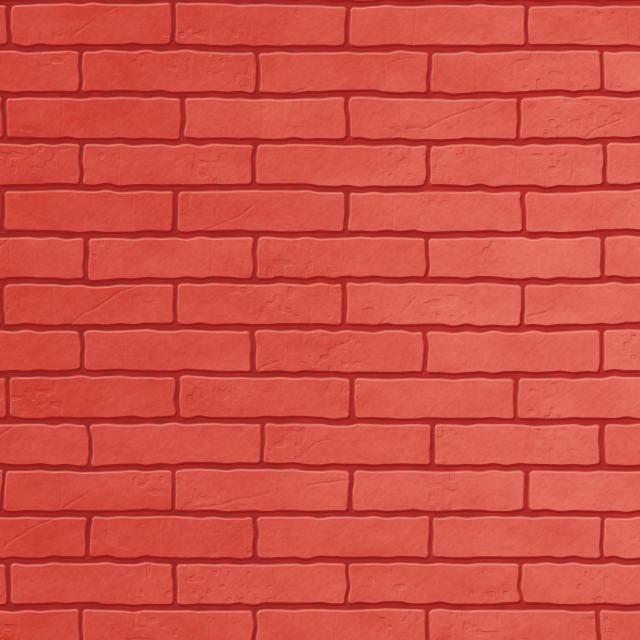
This texture is drawn by a WebGL 1 fragment shader. Its source:

```glsl
precision highp float;
// Painted red brick wall in running bond, with worn edges and raking light.

uniform vec2 u_resolution;

#define ROWS 13.74                    // brick courses down the canvas
#define COLS 3.71                     // bricks across the canvas
#define STAGGER 0.46                  // shift of every other course, in bricks
#define JOINT vec2(0.0034, 0.0050)    // half widths of upright and level joints
#define CORNER 0.006                  // corner radius
#define WEAR 0.0042                   // raggedness of the edges
#define DEEP_RED vec3(0.81, 0.255, 0.215)
#define LIGHT_RED vec3(0.90, 0.455, 0.395)
#define MORTAR vec3(0.68, 0.17, 0.155)
#define SHADOW vec3(0.59, 0.09, 0.095)
#define HIGHLIGHT vec3(0.96, 0.62, 0.56)
#define LIGHT_DIR vec2(-0.45, 0.89)

float hash(vec2 p) {
  vec3 q = fract(p.xyx * 0.1031);
  q += dot(q, q.yzx + 33.33);
  return fract((q.x + q.y) * q.z);
}

float noise(vec2 p) {
  vec2 i = floor(p), f = fract(p);
  f = f * f * (3.0 - 2.0 * f);
  return mix(mix(hash(i), hash(i + vec2(1.0, 0.0)), f.x),
             mix(hash(i + vec2(0.0, 1.0)), hash(i + 1.0), f.x), f.y);
}

float fbm(vec2 p) {
  float sum = 0.0, gain = 0.5;
  for (int i = 0; i < 4; i++) {
    sum += gain * noise(p);
    p = p * 2.03 + 17.3;
    gain *= 0.5;
  }
  return sum;
}

vec2 noise2(vec2 p) {
  return vec2(noise(p), noise(p + 57.0)) - 0.5;
}

// Position of an upright joint, in bricks along its course.
float jointAt(float k, float row) {
  return k + 0.06 * (hash(vec2(k + 20.0, row + 31.0)) - 0.5);
}

// Signed distance to the brick edge; also gives its id and local position.
float brickDistance(vec2 p, out vec2 id, out vec2 local) {
  p += 0.005 * noise2(p * 7.0 + 3.0) + WEAR * noise2(p * 48.0 + 9.0);
  float v = (1.0 - p.y) * ROWS - 0.04;
  float row = floor(v);
  float u = p.x * COLS - 0.03 - STAGGER * mod(row, 2.0);
  float k = floor(u + 0.5);
  float col = u < jointAt(k, row) ? k - 1.0 : k;
  float left = jointAt(col, row), right = jointAt(col + 1.0, row);
  id = vec2(col + 20.0, row + 5.0);
  local = vec2((u - 0.5 * (left + right)) / COLS, (0.5 - fract(v)) / ROWS);
  vec2 gap = JOINT * vec2(0.7 + 0.6 * hash(id + 7.0), 1.0);
  vec2 halfSize = 0.5 * vec2((right - left) / COLS, 1.0 / ROWS) - gap;
  vec2 q = abs(local) - halfSize + CORNER;
  return length(max(q, 0.0)) + min(max(q.x, q.y), 0.0) - CORNER;
}

float brickMask(float d) {
  float soft = max(0.0025, 0.7 / u_resolution.y);
  return 1.0 - smoothstep(-soft, soft, d);
}

// Surface height: brick body, rough paint, pits and creases.
float surfaceHeight(vec2 p) {
  vec2 id, local;
  float body = brickMask(brickDistance(p, id, local));
  float rough = 0.0016 * fbm(p * 55.0) + 0.0004 * noise(p * 230.0);
  float patchy = smoothstep(0.5, 0.75, noise(p * 13.0 + 5.0));
  float pits = patchy * smoothstep(0.62, 0.85, noise(p * 95.0));

  // A slanting crease on some bricks
  float slope = 0.15 + 0.6 * hash(id + 11.0);
  float bend = 0.012 * (noise(p * 30.0) - 0.5);
  float across = local.y - slope * (local.x - 0.1 * (hash(id + 13.0) - 0.5)) + bend;
  float crease = exp(-pow(across / 0.0022, 2.0)) * step(0.6, hash(id + 17.0));
  crease *= smoothstep(0.35, 0.65, noise(p * 24.0 + 2.0));

  // A faint upright seam on others
  float seamX = local.x - 0.16 * (hash(id + 19.0) - 0.5) + 0.3 * bend;
  float seam = exp(-pow(seamX / 0.0016, 2.0)) * step(0.5, hash(id + 23.0));

  return body * (0.0045 + rough - 0.0012 * pits - 0.0010 * crease - 0.0004 * seam);
}

void main() {
  vec2 p = gl_FragCoord.xy / u_resolution;
  vec2 id, local;
  float body = brickMask(brickDistance(p, id, local));

  // Paint tone: broad light from the right, brick variation, mottling
  float glow = smoothstep(-0.1, 1.05, p.x) * (1.0 - 1.1 * pow(p.y - 0.55, 2.0));
  float tone = 0.08 + 0.72 * glow + 0.16 * (hash(id) - 0.5);
  tone += 0.50 * (fbm(p * vec2(16.0, 24.0)) - 0.47) + 0.14 * (noise(p * 170.0) - 0.5);
  vec3 paint = mix(DEEP_RED, LIGHT_RED, clamp(tone, -0.1, 1.1));

  // Joints stay darker, a little lighter where the light falls
  vec3 joint = MORTAR * (0.92 + 0.12 * glow + 0.12 * (noise(p * 60.0) - 0.5));
  vec3 color = mix(joint, paint, body);

  // Raking light over the relief
  float stepSize = 0.002;
  float relief = (surfaceHeight(p) - surfaceHeight(p + LIGHT_DIR * stepSize)) / stepSize;
  color = mix(color, HIGHLIGHT, body * clamp(relief * 0.5, 0.0, 0.65));
  color = mix(color, SHADOW, clamp(-relief * 0.75, 0.0, 0.85));
  gl_FragColor = vec4(color, 1.0);
}
```
